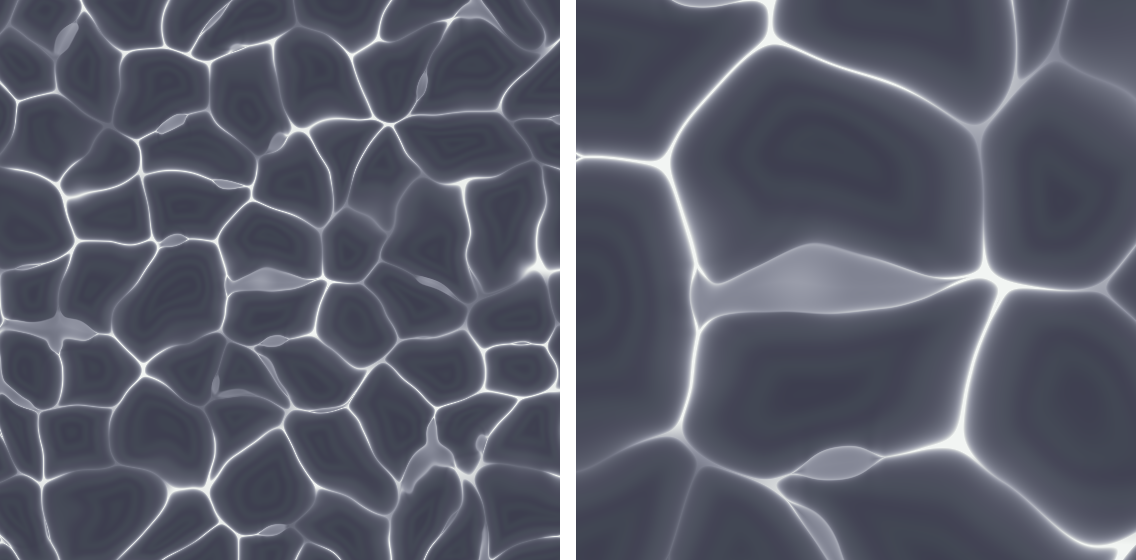
Left: the whole. Right: its middle third, enlarged.
Write a WebGL 1 fragment shader that draws this texture.

```glsl
precision highp float;

uniform vec2 u_resolution;

float hash(vec2 p) {
  return fract(sin(dot(p, vec2(127.1, 311.7))) * 43758.5453);
}

float noise(vec2 p) {
  vec2 i = floor(p);
  vec2 f = fract(p);
  f = f * f * (3.0 - 2.0 * f);
  float low = mix(hash(i), hash(i + vec2(1.0, 0.0)), f.x);
  float high = mix(hash(i + vec2(0.0, 1.0)), hash(i + 1.0), f.x);
  return mix(low, high, f.y);
}

vec2 cellPoint(vec2 cell) {
  return cell + 0.05 + 0.9 * vec2(hash(cell), hash(cell + 57.3));
}

// Distance to the nearest cell border, softened where borders meet
float borderDistance(vec2 p) {
  vec2 home = floor(p);
  vec2 nearestCell = home;
  vec2 nearest = vec2(0.0);
  float best = 100.0;
  for (int y = -1; y <= 1; y++) {
    for (int x = -1; x <= 1; x++) {
      vec2 cell = home + vec2(float(x), float(y));
      vec2 offset = cellPoint(cell) - p;
      float d = dot(offset, offset);
      if (d < best) {
        best = d;
        nearest = offset;
        nearestCell = cell;
      }
    }
  }
  float total = 0.0;
  for (int y = -2; y <= 2; y++) {
    for (int x = -2; x <= 2; x++) {
      vec2 offset = cellPoint(nearestCell + vec2(float(x), float(y))) - p;
      vec2 gap = offset - nearest;
      if (dot(gap, gap) > 0.0001) {
        float d = dot(0.5 * (offset + nearest), normalize(gap));
        total += exp(-32.0 * d);
      }
    }
  }
  return max(-log(total) / 32.0, 0.0);
}

void main() {
  float side = min(u_resolution.x, u_resolution.y);
  vec2 p = gl_FragCoord.xy / side * 7.5 + 3.0;
  float pixel = 7.5 / side;

  // Bend the straight borders
  vec2 bend = vec2(noise(p * 1.1 + 11.0), noise(p * 1.1 + 47.0)) - 0.5;
  vec2 ripple = vec2(noise(p * 2.7 + 5.0), noise(p * 2.7 + 31.0)) - 0.5;
  float border = borderDistance(p + 0.6 * bend + 0.12 * ripple);

  // Lines fade in places and split into translucent ribbons in others
  float strength = mix(0.14, 1.1, smoothstep(0.22, 0.58, noise(p * 1.4 + 83.0)));
  float ribbon = 0.1 * smoothstep(0.66, 0.86, noise(p * 1.5 + 129.0));
  float isRibbon = smoothstep(0.005, 0.05, ribbon);
  float lineDistance = length(vec2(border - ribbon, 0.3 * pixel));
  float line = pow(0.022 / (lineDistance + 0.02), 1.6);
  float fill = isRibbon * (1.0 - smoothstep(ribbon - pixel, ribbon + pixel, border));

  // Dim floor with diffuse pools and faint rings inside the cells
  float pool = smoothstep(0.4, 0.85, noise(p * 1.2 + 201.0));
  float light = 0.236 + 0.035 * exp(-border * 6.0);
  light += (0.06 * pool + 0.06 * (1.1 - strength)) * exp(-border * 7.0);
  float ring = sin(border * 36.0 + 5.0 * noise(p * 1.8 + 61.0));
  light += 0.005 * ring;
  light += 0.68 * line * strength * (1.0 - 0.55 * isRibbon);
  light += fill * (0.12 + 0.12 * noise(p * 4.0));
  light = min(light, 0.95);

  // Cool slate tint, alternating blue and violet in the shade
  float shade = 1.0 - smoothstep(0.25, 0.4, light);
  vec3 color = vec3(light, light + 0.012, light + 0.07 * (1.0 - smoothstep(0.5, 1.0, light)));
  color.g += 0.008 * shade * ring;
  gl_FragColor = vec4(color, 1.0);
}
```
